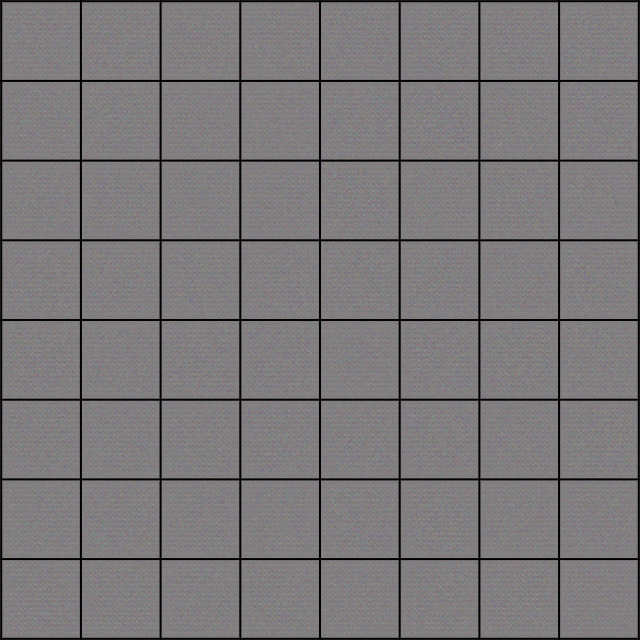
A Shadertoy shader for this pattern:

```glsl
// Eight by eight grey woven tiles with faint coloured grain, parted by thin black lines.

const float TILES = 8.0;
const float TILE_PITCH = 66.0;    // threads per tile, line included
const float MARGIN = 1.0;         // threads outside the outermost line centres
const float LINE_WIDTH = 1.7;     // in threads
const float HALF_PI = 1.5707963;
const vec3 GREY = vec3(0.508, 0.496, 0.504);
const vec3 LINE_COLOUR = vec3(0.004);

vec3 hash3(vec2 p) {
    vec3 q = fract(p.xyx * vec3(0.1031, 0.1030, 0.0973));
    q += dot(q, q.yxz + 33.33);
    return fract((q.xxy + q.yzz) * q.zyx);
}

// Coloured value noise, one random colour per thread crossing, in -1..1
vec3 grain(vec2 p) {
    vec2 cell = floor(p);
    vec2 f = smoothstep(0.1, 0.9, p - cell);
    vec3 low = mix(hash3(cell), hash3(cell + vec2(1.0, 0.0)), f.x);
    vec3 high = mix(hash3(cell + vec2(0.0, 1.0)), hash3(cell + 1.0), f.x);
    return 2.0 * mix(low, high, f.y) - 1.0;
}

// Cellular noise: distance to the nearest scattered point
float cellular(vec2 p) {
    vec2 cell = floor(p);
    float nearest = 2.0;
    for (int y = -1; y <= 1; y++) {
        for (int x = -1; x <= 1; x++) {
            vec2 neighbour = cell + vec2(x, y);
            nearest = min(nearest, length(neighbour + hash3(neighbour).xy - p));
        }
    }
    return nearest;
}

// Layered sines: dashed rows, slanted twill and fine threads, shifted per channel
vec3 weave(vec2 p) {
    vec3 shift = vec3(0.0, 1.1, 2.3);
    vec3 dashes = sin(HALF_PI * p.x + shift) * sin(HALF_PI * p.y + 0.4);
    vec3 twill = sin(HALF_PI * (p.x + p.y) + shift.zxy);
    float rows = sin(HALF_PI * p.y);
    float threads = sin(2.0 * HALF_PI * p.x + 0.8) * sin(2.0 * HALF_PI * p.y + 0.8);
    return 0.5 * dashes + 0.35 * twill + 0.35 * rows + 0.25 * threads;
}

// Texture strength: slightly calmer at the tile rim, softly patchy, differing per tile
float textureStrength(vec2 local, vec2 tile) {
    vec2 edge = min(local, TILE_PITCH - local);
    float inside = mix(0.65, 1.0, smoothstep(1.0, 12.0, min(edge.x, edge.y)));
    float patches = 1.12 - 0.28 * cellular(local / 9.0 + tile * 17.0);
    return inside * patches * mix(0.92, 1.08, hash3(tile + 5.0).x);
}

// Coverage of the separating lines, smoothed over one pixel
float gridLines(vec2 local, float pixel) {
    vec2 gap = min(local, TILE_PITCH - local);
    vec2 cover = clamp((0.5 * LINE_WIDTH - gap) / pixel + 0.5, 0.0, 1.0);
    return max(cover.x, cover.y);
}

void mainImage(out vec4 fragColor, in vec2 fragCoord) {
    // Thread coordinates, leaving room for the closing outer line
    float span = TILES * TILE_PITCH + 2.0 * MARGIN;
    vec2 threads = fragCoord / iResolution.xy * span - MARGIN;
    float pixel = span / min(iResolution.x, iResolution.y);
    vec2 tile = floor(threads / TILE_PITCH);
    vec2 local = threads - tile * TILE_PITCH;

    // Cloth surface
    float strength = textureStrength(local, tile);
    vec3 cloth = GREY + 0.033 * strength * weave(local)
                      + 0.042 * strength * grain(threads + 40.0);

    // Black separators
    vec3 colour = mix(cloth, LINE_COLOUR, gridLines(local, pixel));
    fragColor = vec4(colour, 1.0);
}
```
